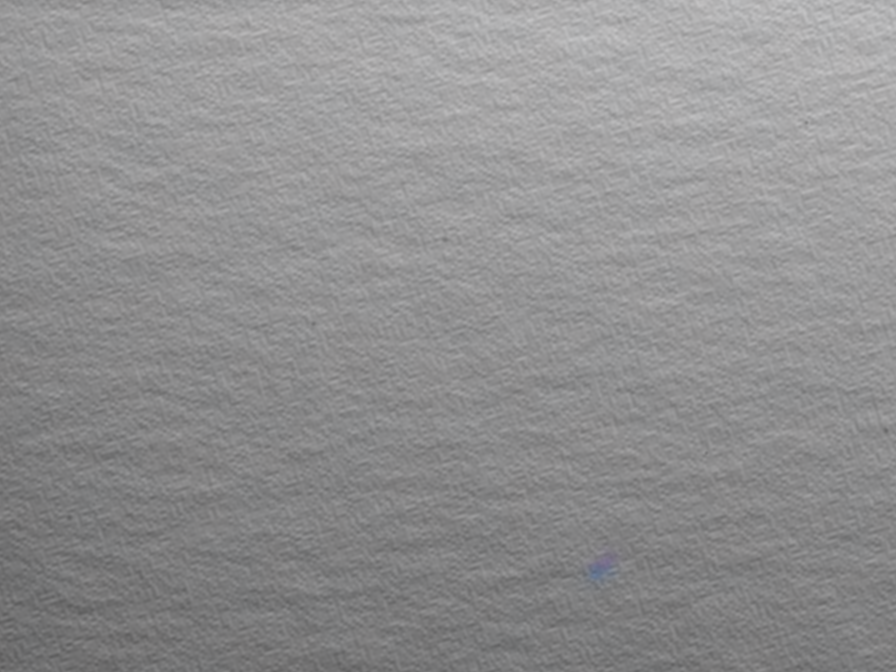
Give the GLSL for this texture, as a Shadertoy shader.

```glsl
// Grey textured paper lit from the upper right: a smooth light falloff,
// embossed ripples from the slope of stretched value noise, a crisp fine
// tooth, a few dark specks and one small blue-violet stain.

float hash(vec2 p) {
    vec3 q = fract(p.xyx * 0.1031);
    q += dot(q, q.yzx + 33.33);
    return fract((q.x + q.y) * q.z);
}

// Value noise, centred on zero
float noise(vec2 p) {
    vec2 cell = floor(p), f = fract(p);
    f = f * f * (3.0 - 2.0 * f);
    float low = mix(hash(cell), hash(cell + vec2(1, 0)), f.x);
    float high = mix(hash(cell + vec2(0, 1)), hash(cell + vec2(1, 1)), f.x);
    return mix(low, high, f.y) - 0.5;
}

// Brightness of a noise surface lit along a direction; broad shapes cancel out
float emboss(vec2 p, vec2 toLight) {
    return noise(p) - noise(p + toLight);
}

// Paper surface, from soft ripples to fine tooth
float paperRelief(vec2 p) {
    vec2 warped = p;
    warped.y += 0.022 * noise(p * vec2(4.0, 5.0) + 7.0);
    warped.y += 0.006 * noise(p * vec2(16.0, 20.0) + 23.0);
    warped.y -= 0.07 * p.x * p.x;
    float relief = 0.009 * noise(warped * vec2(6.0, 18.0) + 11.0);
    relief += 0.036 * emboss(warped * vec2(13.0, 44.0) + 31.0, vec2(0.15, 0.7));
    relief += 0.040 * emboss(warped * vec2(30.0, 82.0) + 53.0, vec2(0.15, 0.7));
    mat2 tilt = mat2(0.96, -0.28, 0.28, 0.96);
    relief += 0.026 * noise(tilt * p * vec2(90.0, 140.0) + 71.0);
    relief += 0.076 * emboss(tilt * p * vec2(175.0, 200.0) + 97.0, vec2(0.5, 0.9));
    return relief;
}

// Sparse soft dark specks, at most one per cell
float specks(vec2 p) {
    vec2 cell = floor(p * 7.0);
    vec2 centre = 0.2 + 0.6 * vec2(hash(cell + 3.0), hash(cell + 19.0));
    float radius = 0.03 + 0.02 * hash(cell + 41.0);
    float dist = length(fract(p * 7.0) - centre);
    return step(0.93, hash(cell + 67.0)) * smoothstep(radius, 0.0, dist);
}

void mainImage(out vec4 fragColor, in vec2 fragCoord) {
    vec2 uv = fragCoord / iResolution.xy;
    vec2 p = fragCoord / iResolution.y;

    // Light falloff, dimmer towards the left and the bottom
    float light = 0.456 + 0.182 * uv.y + 0.028 * uv.x;
    light += 0.044 * uv.y * uv.y * smoothstep(0.0, 0.8, uv.x);
    light -= 0.040 * exp(-uv.x * 7.0);
    light -= 0.035 * smoothstep(0.025, 0.0, 1.0 - uv.y) * (1.0 - uv.x);

    float shade = light + paperRelief(p) - 0.11 * specks(p);
    vec3 color = shade * vec3(0.999, 0.997, 1.002);

    // Faint colour mottling
    color += vec3(0.005, -0.001, -0.004) * noise(p * 22.0 + 5.0);

    // Stain: ragged blue blot with a violet upper edge
    vec2 d = p - vec2(0.897, 0.156);
    d.x -= 0.4 * d.y;
    d += 0.010 * vec2(noise(p * 70.0), noise(p * 70.0 + 40.0));
    float blot = exp(-dot(d * d, vec2(3000.0, 2600.0)));
    vec3 stainTint = mix(vec3(-0.12, -0.05, 0.06), vec3(-0.06, -0.11, 0.04),
                         smoothstep(-0.008, 0.012, d.y));
    color += blot * stainTint * (1.0 + 0.6 * noise(p * vec2(60.0, 120.0)));

    fragColor = vec4(clamp(color, 0.0, 1.0), 1.0);
}
```
